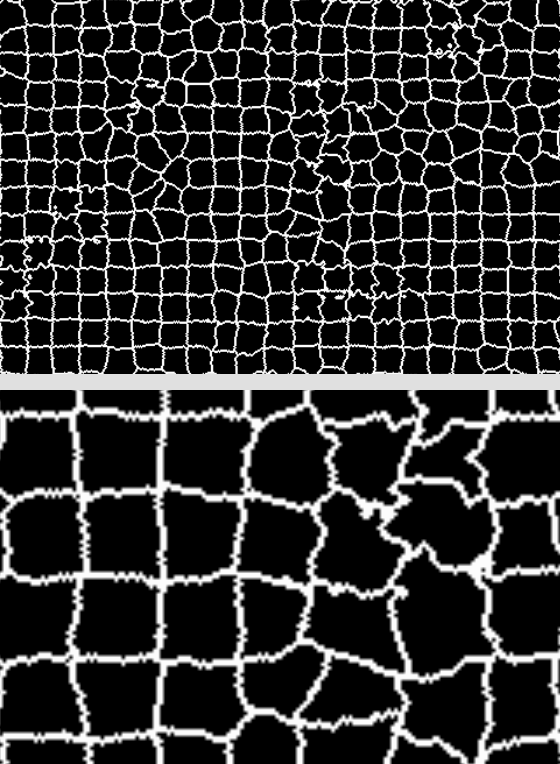
Top: the whole. Bottom: its middle third, enlarged.
A WebGL 1 fragment shader for this pattern:

```glsl
precision highp float;
// Draws white outlines of a ragged, grid-like mosaic of cells on black.
// Seeds on a jittered grid claim the nearest points of a fine lattice; lattice
// points beside another cell are lit, then blended bilinearly for soft edges.

uniform vec2 u_resolution;

#define LATTICE 321.0      // lattice points per canvas height
#define ROWS 14.0          // cells per canvas height
#define JITTER_CALM 0.09   // seed offset in orderly regions, in cells
#define JITTER_WILD 0.32   // seed offset in disordered regions
#define BEND 0.13          // slow curving of the outlines
#define RAGGED_CALM 0.05   // fine wobble in smooth regions
#define RAGGED_WILD 0.21   // fine wobble in rough regions
#define GRAIN 0.026        // single-point zigzag
#define LINE_COLOR vec3(0.99)
#define CELL_COLOR vec3(0.0)

// Two random values in -1..1 for each point.
vec2 hash(vec2 p) {
  vec3 a = fract(p.xyx * vec3(0.1031, 0.1030, 0.0973));
  a += dot(a, a.yzx + 33.33);
  return fract((a.xx + a.yz) * a.zy) * 2.0 - 1.0;
}

// Smooth two-channel value noise in -1..1.
vec2 noise(vec2 p) {
  vec2 i = floor(p);
  vec2 f = fract(p);
  f = f * f * (3.0 - 2.0 * f);
  vec2 low = mix(hash(i), hash(i + vec2(1.0, 0.0)), f.x);
  vec2 high = mix(hash(i + vec2(0.0, 1.0)), hash(i + 1.0), f.x);
  return mix(low, high, f.y);
}

// Number of the cell that owns a lattice point.
float cellId(vec2 point) {
  vec2 p = (point + 0.5) * ROWS / LATTICE;

  // Regional character: how irregular the seeds and how rough the outlines.
  float disorder = smoothstep(-0.4, 0.35, noise(p * 0.31 + 7.3).x);
  float rough = smoothstep(-0.05, 0.6, noise(p * 0.43 + 31.7).y);
  float jitter = mix(JITTER_CALM, JITTER_WILD, disorder);
  float ragged = mix(RAGGED_CALM, RAGGED_WILD, rough);

  vec2 warped = p + BEND * disorder * noise(p * 1.7 + 53.1);
  warped += ragged * noise(p * 5.3 + 11.9) + GRAIN * hash(point + 91.0);

  // Nearest seed among the surrounding grid squares.
  vec2 base = floor(warped);
  float nearest = 9.0;
  float id = 0.0;
  for (int y = -1; y <= 1; y++) {
    for (int x = -1; x <= 1; x++) {
      vec2 cell = base + vec2(float(x), float(y));
      vec2 toSeed = cell + 0.5 + jitter * hash(cell + 17.0) - warped;
      float d = dot(toSeed, toSeed);
      if (d < nearest) {
        nearest = d;
        id = cell.x + cell.y * 128.0;
      }
    }
  }
  return id;
}

// 1 where any of the four neighbours belongs to another cell.
float outline(vec2 point) {
  float id = cellId(point);
  float change = abs(cellId(point + vec2(1.0, 0.0)) - id)
               + abs(cellId(point - vec2(1.0, 0.0)) - id)
               + abs(cellId(point + vec2(0.0, 1.0)) - id)
               + abs(cellId(point - vec2(0.0, 1.0)) - id);
  return step(0.5, change);
}

void main() {
  vec2 q = gl_FragCoord.xy / u_resolution.y * LATTICE - 0.5;
  vec2 i = floor(q);
  vec2 f = q - i;

  // Bilinear blend of the four surrounding lattice points.
  float low = mix(outline(i), outline(i + vec2(1.0, 0.0)), f.x);
  float high = mix(outline(i + vec2(0.0, 1.0)), outline(i + 1.0), f.x);
  float line = mix(low, high, f.y);

  gl_FragColor = vec4(mix(CELL_COLOR, LINE_COLOR, line), 1.0);
}
```
